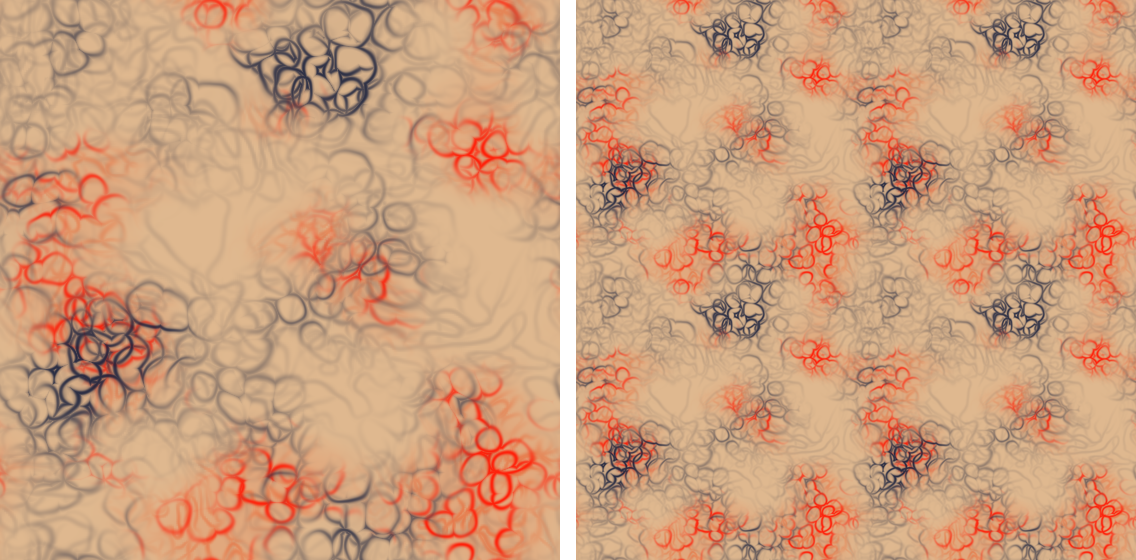
Left, the tile; right, the same tile 2 across and 2 down.
A WebGL 2 fragment shader for this texture:

```glsl
#version 300 es
precision highp float;
// Sand-coloured ground veined with scalloped ink chains and fiery red filaments.
// Chains outline merged cellular discs kept inside noise blobs; creases are zero
// lines of warped gradient noise. Every lattice wraps, so the tile has no seam.

uniform vec2 u_resolution;
out vec4 fragColor;

const vec3 SAND = vec3(0.875, 0.722, 0.56);
const vec3 ORANGE = vec3(0.91, 0.46, 0.27);
const vec3 RED = vec3(1.0, 0.13, 0.04);
const vec3 INK = vec3(0.10, 0.13, 0.24);
const vec3 SMOKE = vec3(0.42, 0.37, 0.36);

const float INK_WIDTH = 0.0058;    // soft half width of the ink chains
const float RED_WIDTH = 0.0044;    // soft half width of the red chains
const float HAIR_WIDTH = 0.0050;   // soft half width of the creases
const float PATCH_REPEAT = 4.0;    // size of the coloured patches
const float SMOKE_STRENGTH = 0.20; // faint creases on the ground
const float INK_STRENGTH = 0.92;
const int INK_LAYERS = 5;
const int RED_LAYERS = 2;

// Integer hash of a lattice cell, three values in 0..1
vec3 hash3(vec2 cell, float seed) {
  uvec3 v = uvec3(cell, seed) * 1664525u + 1013904223u;
  v.x += v.y * v.z; v.y += v.z * v.x; v.z += v.x * v.y;
  v ^= v >> 16u;
  v.x += v.y * v.z; v.y += v.z * v.x; v.z += v.x * v.y;
  return vec3(v >> 8u) / 16777216.0;
}

float cornerSlope(vec2 cell, vec2 offset, float repeat, float seed) {
  float angle = 6.28318 * hash3(mod(cell, repeat), seed).x;
  return dot(vec2(cos(angle), sin(angle)), offset);
}

// Gradient noise that wraps after a whole number of cells
float noise(vec2 p, float repeat, float seed) {
  p *= repeat;
  vec2 cell = floor(p), f = p - cell;
  vec2 u = f * f * f * (f * (f * 6.0 - 15.0) + 10.0);
  vec2 e = vec2(1.0, 0.0);
  float low = mix(cornerSlope(cell, f, repeat, seed),
                  cornerSlope(cell + e.xy, f - e.xy, repeat, seed), u.x);
  float high = mix(cornerSlope(cell + e.yx, f - e.yx, repeat, seed),
                   cornerSlope(cell + e.xx, f - e.xx, repeat, seed), u.x);
  return mix(low, high, u.y);
}

vec2 warp(vec2 p, float repeat, float seed) {
  return vec2(noise(p, repeat, seed), noise(p, repeat, seed + 1.0));
}

// Signed distance to discs merged inside noise blobs, in canvas units
float chain(vec2 p, float repeat, float blobRepeat, float seed) {
  p *= repeat;
  vec2 cell = floor(p);
  float d = 1.0;
  for (int y = -1; y <= 1; y++)
  for (int x = -1; x <= 1; x++) {
    vec2 c = cell + vec2(x, y);
    vec3 h = hash3(mod(c, repeat), seed);
    vec2 center = c + mix(vec2(0.2), vec2(0.8), h.xy);
    float present = step(0.06, noise(center / repeat, blobRepeat, seed + 1.0));
    float radius = mix(0.48, 0.74, h.z);
    d = min(d, mix(1.0, length(p - center) - radius, present));
  }
  return d / repeat;
}

float softLine(float d, float width) {
  return exp(-d * d / (width * width));
}

// Hair of even width along the zero line of the noise
float crease(vec2 p, float repeat, float seed, float width) {
  float v = noise(p, repeat, seed);
  vec2 slope = vec2(dFdx(v), dFdy(v)) * u_resolution;
  return softLine(v * inversesqrt(dot(slope, slope) + 0.3 * repeat * repeat), width);
}

void main() {
  vec2 p = gl_FragCoord.xy / u_resolution;
  vec2 bent = p + 0.022 * warp(p, 7.0, 11.0) + 0.008 * warp(p, 24.0, 13.0);
  vec2 drawn = p + 0.10 * warp(p, 4.0, 15.0) + 0.014 * warp(p, 19.0, 17.0);

  float inkPatch = noise(p, PATCH_REPEAT, 21.0);
  float redPatch = noise(p + 0.04 * warp(p, 8.0, 23.0), PATCH_REPEAT, 27.0)
                 - 0.2 * max(inkPatch, 0.0);

  // Faint creases across the ground
  float smoke = 0.0;
  for (int i = 0; i < 3; i++) {
    float k = float(i);
    float fade = smoothstep(-0.35, 0.45, noise(p, 6.0, 31.0 + k));
    smoke = max(smoke, fade * crease(drawn, 9.0 + 5.0 * k, 35.0 + k, HAIR_WIDTH));
  }
  vec3 color = mix(SAND, SMOKE, SMOKE_STRENGTH * smoke);

  // Orange wash and feathered filaments
  float heat = smoothstep(-0.12, 0.42, redPatch);
  float feather = max(crease(drawn, 18.0, 41.0, HAIR_WIDTH),
                      crease(drawn, 29.0, 43.0, 0.8 * HAIR_WIDTH));
  float flicker = smoothstep(-0.35, 0.4, noise(drawn, 15.0, 45.0));
  color = mix(color, ORANGE, heat * (0.24 + 0.60 * feather * flicker));

  // Red chains, broken up along their length
  float ember = 0.0;
  for (int i = 0; i < RED_LAYERS; i++) {
    float k = float(i);
    float local = noise(bent, 9.0, 51.0 + k);
    float strength = smoothstep(0.02, 0.55, redPatch + 0.5 * local);
    float line = softLine(chain(bent, 21.0 + 5.0 * k, 9.0, 61.0 + 2.0 * k), RED_WIDTH);
    ember = max(ember, strength * line);
  }
  color = mix(color, RED, ember);

  // Ink chains over a faint haze, darkest inside their patches
  float ink = 0.07 * smoothstep(0.0, 0.5, inkPatch);
  for (int i = 0; i < INK_LAYERS; i++) {
    float k = float(i);
    float local = noise(p, 5.0, 71.0 + k);
    float strength = smoothstep(-0.20, 0.72, inkPatch + 0.6 * local);
    float line = softLine(chain(bent, 15.0 + 2.0 * k, 6.0, 81.0 + 2.0 * k), INK_WIDTH);
    ink = max(ink, INK_STRENGTH * strength * line);
  }
  color = mix(color, mix(SMOKE, INK, smoothstep(0.35, 0.9, ink)), ink);

  fragColor = vec4(color, 1.0);
}
```
